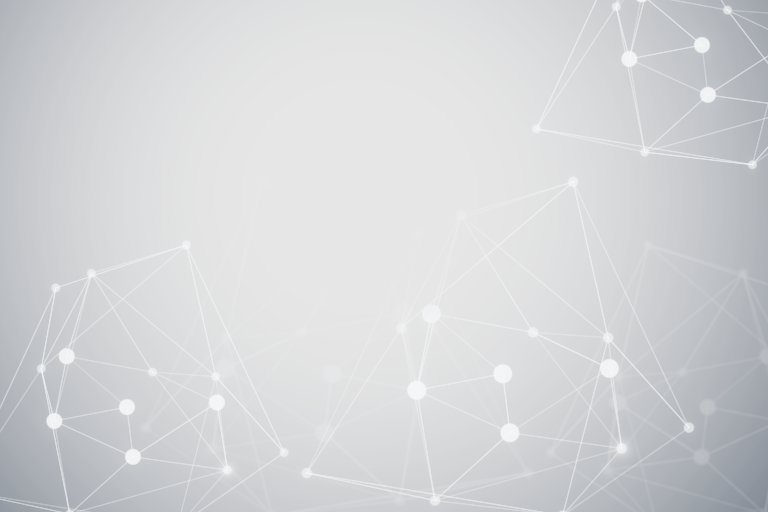
Give the GLSL for this background, as a Shadertoy shader.

```glsl
// Pale grey backdrop with a radial falloff and a web of glowing nodes.
// One golden-angle constellation is repeated along a curve at the lower right;
// a mirrored, softer copy of the web gives depth behind it.
#define LIGHT_CENTRE vec2(0.703, 0.615)
#define CORE_RADIUS 0.15
#define FALLOFF 0.56
#define RING_STEP 0.035
#define NODE_COUNT 16
#define GOLDEN_ANGLE 2.3911
#define LINE_HALF_WIDTH 0.0004
#define LINE_OPACITY 0.62
#define GHOST_OPACITY 0.24

const vec3 PAPER = vec3(0.902, 0.902, 0.903);
const vec3 SHADE = vec3(1.0, 0.925, 0.82);
const vec3 GLOW_WHITE = vec3(0.965, 0.97, 0.975);

float hash(float n) {
    return fract(sin(n * 12.989) * 437.585);
}

float screenBlend(float a, float b) {
    return 1.0 - (1.0 - a) * (1.0 - b);
}

// Spiral point whose radius swells and shrinks to break up regularity.
vec2 nodePosition(int i) {
    float n = float(i);
    float radius = 0.09 + 0.016 * n + 0.07 * cos(1.08 * (n - 6.8));
    float angle = 0.05 + GOLDEN_ANGLE * (n - 1.0);
    return i == 0 ? vec2(0.0) : radius * vec2(cos(angle), sin(angle));
}

float segmentDistance(vec2 p, vec2 a, vec2 b) {
    vec2 ab = b - a;
    float along = clamp(dot(p - a, ab) / dot(ab, ab), 0.0, 1.0);
    return length(p - a - ab * along);
}

// Discs and connecting threads of one constellation.
float constellation(vec2 p, float seed, float soft) {
    float light = 0.0;
    for (int i = 0; i < NODE_COUNT; i++) {
        vec2 a = nodePosition(i);
        bool large = i < 6 && i != 4;
        float radius = large ? 0.0155 : 0.0085;
        float d = length(p - a);
        float disc = 1.0 - smoothstep(radius - soft, radius + soft, d);
        float opacity = large ? 0.88 : 0.62;
        light = screenBlend(light, opacity * disc);

        // A wider halo marks the lone bright node.
        float halo = i == 6 ? 0.55 : 0.09;
        light = screenBlend(light, halo * exp(-d * d / (3.0 * radius * radius)));

        // Link to the second, third and fifth following nodes.
        for (int k = 0; k < 3; k++) {
            int j = i + 2 + k * (k + 1) / 2;
            if (j >= NODE_COUNT) continue;
            float edge = segmentDistance(p, a, nodePosition(j));
            float thread = 1.0 - smoothstep(LINE_HALF_WIDTH, LINE_HALF_WIDTH + soft, edge);
            float strength = 0.4 + 0.6 * hash(float(i * 7 + k) + seed);
            light = screenBlend(light, LINE_OPACITY * strength * thread);
        }
    }
    return light;
}

// Constellations placed along a quadratic curve.
float network(vec2 p, int copies, float soft) {
    float light = 0.0;
    for (int c = 0; c < copies; c++) {
        float k = float(c);
        float bend = k * (k - 1.0);
        vec2 hub = vec2(0.248 + 0.734 * k - 0.1725 * bend,
                        0.205 + 0.065 * k + 0.2885 * bend);
        float size = 1.0 + 0.185 * k * (2.0 - k);
        light = screenBlend(light, constellation((p - hub) / size, k * 31.0, soft / size));
    }
    return light;
}

void mainImage(out vec4 fragColor, in vec2 fragCoord) {
    vec2 p = fragCoord / iResolution.y;
    float pixel = 1.0 / iResolution.y;
    float distanceToLight = length(p - LIGHT_CENTRE);

    // Radial falloff with faint concentric steps.
    float ring = distanceToLight / RING_STEP;
    float stepped = (floor(ring) + smoothstep(0.0, 0.35, fract(ring))) * RING_STEP;
    float reach = max(mix(distanceToLight, stepped - 0.5 * RING_STEP, 0.3) - CORE_RADIUS, 0.0);
    vec3 color = PAPER - SHADE * FALLOFF * pow(reach, 2.2);

    // Blurred rear web, then the crisp front web, both fading near the light.
    float fade = smoothstep(0.08, 0.36, distanceToLight);
    float ghost = network(vec2(1.63 - p.x, p.y), 2, pixel + 0.0025);
    float web = network(p, 3, pixel);
    color = mix(color, GLOW_WHITE, GHOST_OPACITY * fade * ghost);
    color = mix(color, GLOW_WHITE, fade * web);

    fragColor = vec4(color, 1.0);
}
```
